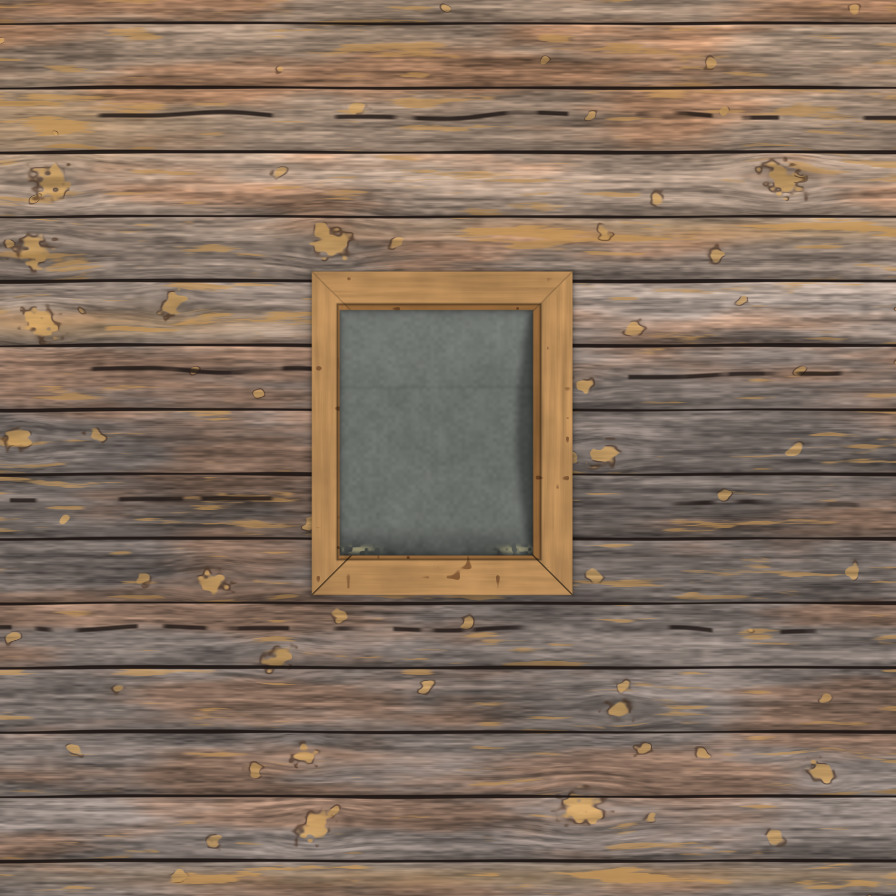
A Shadertoy shader for this texture:

```glsl
// A weathered plank wall with a small wooden-framed, dusty window.
// Stretched noise makes the grain, a repeat in y makes the boards,
// noisy ellipses make the knots, box distances the frame and pane.

const float BOARD = 0.0719, FIRST_SEAM = 0.026;

float hash(vec2 p) {
    return fract(sin(dot(p, vec2(127.1, 311.7))) * 43758.5453);
}

float noise(vec2 p) {
    vec2 i = floor(p), f = fract(p);
    f = f * f * (3.0 - 2.0 * f);
    return mix(mix(hash(i), hash(i + vec2(1, 0)), f.x),
               mix(hash(i + vec2(0, 1)), hash(i + 1.0), f.x), f.y);
}

float fbm(vec2 p) {
    float sum = 0.0, amp = 0.53;
    for (int i = 0; i < 4; i++) {
        sum += amp * noise(p);
        p = p * 2.03 + 7.1;
        amp *= 0.5;
    }
    return sum;
}

float box(vec2 p, vec2 center, vec2 halfSize) {
    vec2 d = abs(p - center) - halfSize;
    return length(max(d, 0.0)) + min(max(d.x, d.y), 0.0);
}

// Soft elliptical patch
float glow(vec2 p, vec2 center, vec2 size) {
    vec2 q = (p - center) / size;
    return exp(-min(dot(q, q), 40.0));
}

// x: golden core, y: dark broken rim
vec2 knot(vec2 p, vec2 center, float radius) {
    vec2 q = (p - center) / radius;
    q.y = q.y * 1.25 + q.x * (hash(center) - 0.5);
    float d = length(q) + 0.9 * (noise(p * vec2(130, 180)) - 0.5);
    float rim = glow(vec2(d, 0), vec2(0.85, 0), vec2(0.16));
    return vec2(1.0 - smoothstep(0.55, 0.85, d), rim * smoothstep(0.3, 0.65, noise(p * 110.0)));
}

vec3 wall(vec2 p, float px) {
    // Main knots: position and radius
    vec3 knots[16] = vec3[16](
        vec3(.057, .798, .024), vec3(.04, .718, .024), vec3(.045, .638, .023), vec3(.193, .662, .017),
        vec3(.37, .73, .026), vec3(.872, .8, .025), vec3(.673, .492, .017), vec3(.651, .571, .012),
        vec3(.022, .51, .017), vec3(.352, .076, .02), vec3(.65, .097, .027), vec3(.31, .263, .018),
        vec3(.69, .206, .016), vec3(.915, .138, .016), vec3(.238, .349, .019), vec3(.339, .156, .016));
    vec2 marks = vec2(0), g = p;
    for (int i = 0; i < 16; i++) {
        vec3 k = knots[i];
        marks = max(marks, knot(p, k.xy, k.z));
        g.y -= 0.6 * (p.y - k.y) * glow(p, k.xy, vec2(2.2, 1.3) * k.z);
    }

    // Boards, counted downward
    float t = (1.0 - p.y - FIRST_SEAM) / BOARD + 0.03 * (noise(vec2(p.x * 7.0, 3)) - 0.5);
    float row = floor(t), f = fract(t);

    // Small scattered knots, one per cell
    for (int i = -1; i <= 1; i++) {
        vec2 id = vec2(floor(p.x * 4.0) + float(i), row);
        vec2 c = vec2((id.x + hash(id)) / 4.0, 1.0 - FIRST_SEAM - (row + 0.2 + 0.6 * hash(id + 9.0)) * BOARD);
        marks = max(marks, 0.9 * knot(p, c, mix(0.005, 0.012, hash(id + 4.0))));
    }

    // Base tone: warm above, cool in the middle, brown below
    float warm = smoothstep(0.5, 0.95, p.y);
    vec3 col = mix(vec3(0.51, 0.465, 0.44), vec3(0.63, 0.54, 0.465), warm);
    col *= 0.97 + 0.14 * (hash(vec2(row, 2)) - 0.5) - 0.13 * glow(p, vec2(0.5, 0.45), vec2(0.9, 0.13));
    col += 0.1 * glow(p, vec2(0.85, 0.655), vec2(0.3, 0.03));

    // Grain, broad to fine
    vec2 shift = row * vec2(3.7, 5.3);
    float fine = fbm(g * vec2(11, 210) + shift);
    col *= 0.2 + 0.55 * fbm(g * vec2(5, 38) + shift) + 0.8 * fine + 0.25 * noise(g * vec2(90, 400));
    col *= mix(vec3(1), vec3(1.1, 0.97, 0.87), smoothstep(0.45, 0.7, fbm(p * vec2(4, 22) + 31.0)));

    // Bare golden wood in bands and torn streaks
    float band = 0.9 * glow(p, vec2(0.08, 0.638), vec2(0.24, 0.018))
               + 0.8 * glow(p, vec2(0.8, 0.743), vec2(0.33, 0.013))
               + 0.7 * glow(p, vec2(0.05, 0.86), vec2(0.16, 0.035))
               + 0.9 * glow(p, vec2(0.6, 0.022), vec2(0.5, 0.012));
    float streak = smoothstep(0.66, 0.78, fbm(g * vec2(13, 120) + 17.0) + 0.14 * band + 0.03 * warm);
    col = mix(col, vec3(0.75, 0.57, 0.34), min(0.42 * band * (0.5 + fine) + 0.65 * streak, 0.85));
    col = mix(col, vec3(0.77, 0.6, 0.36) * (0.75 + 0.5 * fine), 0.8 * marks.x);
    col = mix(col, vec3(0.25, 0.16, 0.1), 0.6 * marks.y);

    // Dashed cracks in every other board
    float cracked = mod(row, 2.0) * step(row, 9.5) * step(0.5, abs(row - 3.0));
    float crackY = 0.35 + 0.14 * noise(vec2(p.x * 12.0, row));
    float dash = smoothstep(0.35, 0.6, noise(vec2(p.x * 42.0, row * 7.0)));
    float crack = 1.0 - smoothstep(0.015, 0.035 + px / BOARD, abs(f - crackY));
    col = mix(col, vec3(0.13, 0.1, 0.09), 0.85 * cracked * dash * crack);

    // Rounded board edges and dark seams
    col *= (1.0 - 0.2 * smoothstep(0.8, 1.0, f)) * (1.0 + 0.1 * exp(-f * 9.0));
    float width = 0.0014 * noise(vec2(p.x * 9.0, floor(t + 0.5) * 3.0));
    float seam = smoothstep(width, width + 0.0008 + px, min(f, 1.0 - f) * BOARD);
    return mix(vec3(0.12, 0.09, 0.08), col, 0.05 + 0.95 * seam);
}

vec3 frameWood(vec2 p, vec2 q, vec2 halfSize, float px) {
    vec2 edge = halfSize - abs(q), g = edge.x < edge.y ? p.yx : p;
    vec3 col = vec3(0.7, 0.53, 0.34) * (0.75 + 0.3 * fbm(g * vec2(9, 170)) + 0.2 * fbm(p * 25.0));
    float miter = 1.0 - smoothstep(0.0003, 0.001 + px, abs(edge.x - edge.y));
    col *= 1.0 - miter * (q.y < 0.0 ? 0.5 : 0.15);
    float spot = smoothstep(0.9, 0.97, noise(p * 90.0 + 5.0));
    return mix(col, vec3(0.34, 0.2, 0.11), 0.6 * spot);
}

vec3 pane(vec2 p, vec2 q) {
    float cloth = fbm(p * 45.0), speck = noise(p * 230.0);
    vec3 col = vec3(0.363, 0.378, 0.358) + 0.07 * cloth + 0.04 * speck + 0.035 * smoothstep(0.2, 0.9, q.y);
    col -= 0.025 * glow(q, vec2(q.x, 0.37), vec2(0.018));
    // Curved fold at the right, grime at the foot, dark rim
    float fold = 0.82 + 0.14 * q.y * q.y;
    col *= 1.0 - 0.35 * smoothstep(fold - 0.06, fold + 0.07, q.x);
    col *= 1.0 - 0.6 * cloth * (1.0 - smoothstep(-1.0, -0.72, q.y));
    col *= 1.0 - 0.35 * exp(-35.0 * (1.0 - max(abs(q.x), abs(q.y))));
    float chips = glow(vec2(abs(q.x), q.y), vec2(0.81, -0.95), vec2(0.16, 0.03));
    return mix(col, vec3(0.66, 0.63, 0.48), 0.8 * chips * smoothstep(0.3, 0.6, speck));
}

void mainImage(out vec4 fragColor, in vec2 fragCoord) {
    vec2 p = fragCoord / iResolution.xy;
    float px = 1.0 / iResolution.y;
    vec2 frameMid = vec2(0.4935, 0.5165), frameHalf = vec2(0.1455, 0.1805);
    vec2 paneMid = vec2(0.487, 0.517), paneHalf = vec2(0.108, 0.137);
    vec3 col = wall(p, px);
    float outer = box(p, frameMid, frameHalf);
    col *= 1.0 - 0.35 * exp(-max(outer, 0.0) / 0.003);
    if (outer < px)
        col = mix(frameWood(p, p - frameMid, frameHalf, px), col, smoothstep(-px, px, outer));
    // Inner lip with its shadow line, then the pane
    float lip = box(p, paneMid + vec2(0.003, 0.001), paneHalf + 0.0055);
    col *= 1.0 - 0.4 * glow(vec2(lip), vec2(0), vec2(0.002));
    col *= mix(vec3(0.8, 0.74, 0.66), vec3(1), smoothstep(-px, px, lip));
    float glass = box(p, paneMid, paneHalf);
    if (glass < px)
        col = mix(pane(p, (p - paneMid) / paneHalf), col, smoothstep(-px, px, glass));
    fragColor = vec4(clamp(col, 0.0, 1.0), 1.0);
}
```
